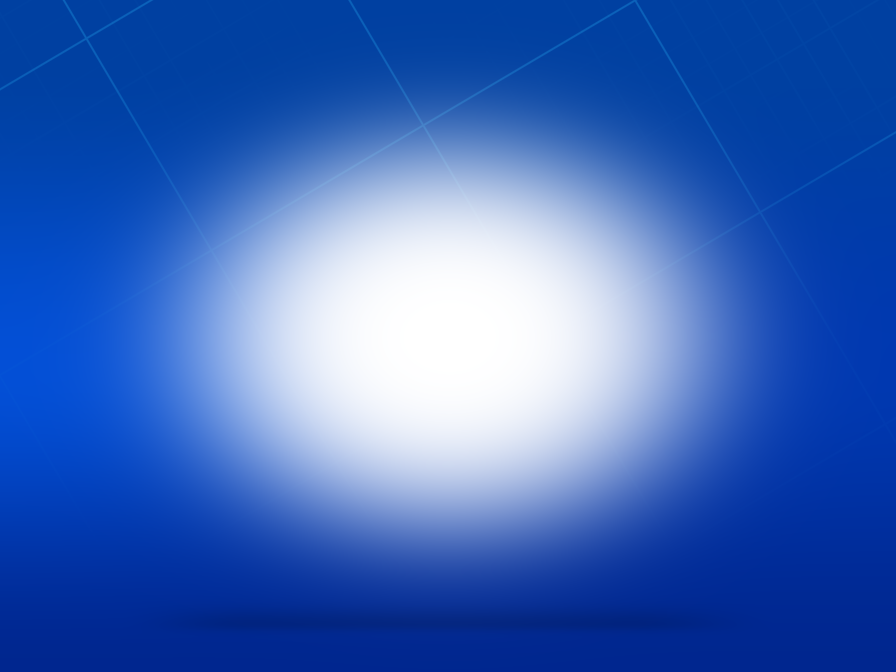
This background is drawn by a Shadertoy shader. Its source:

```glsl
// A soft white oval glow on a deep blue backdrop with a faint tilted grid.
// The backdrop blends three heights of blue, the glow is a super-Gaussian,
// and the grid is a rotated repeat that fades towards the floor.

#define GLOW_CENTER vec2(0.502, 0.498)
#define GLOW_RADIUS 0.290
#define GLOW_POWER 3.6
#define GRID_AXIS vec2(0.861, 0.508)
#define GRID_OFFSET vec2(0.0816, 0.1146)
#define GRID_STEP 0.366
#define FINE_DIVISIONS 8.0
#define LINE_WIDTH 0.0011
#define LINE_STRENGTH 0.42
#define FINE_STRENGTH 0.07
#define SHADOW_HEIGHT 0.072

const vec3 TOP_BLUE = vec3(0.0, 0.25, 0.63);
const vec3 LEFT_BLUE = vec3(0.01, 0.31, 0.84);
const vec3 RIGHT_BLUE = vec3(0.0, 0.22, 0.69);
const vec3 FLOOR_BLUE = vec3(0.0, 0.15, 0.56);
const vec3 LINE_BLUE = vec3(0.10, 0.56, 0.86);

float hash(vec2 p) {
    return fract(sin(dot(p, vec2(127.1, 311.7))) * 43758.5453);
}

// Coverage of the lines at whole multiples of spacing, per axis
vec2 gridLines(vec2 p, float spacing, float pixel) {
    vec2 distanceToLine = abs(fract(p / spacing + 0.5) - 0.5) * spacing;
    return 1.0 - smoothstep(LINE_WIDTH - 0.5 * pixel, LINE_WIDTH + pixel, distanceToLine);
}

vec3 backdrop(vec2 uv) {
    vec3 middle = mix(LEFT_BLUE, RIGHT_BLUE, smoothstep(0.0, 0.75, uv.x));
    vec3 color = mix(FLOOR_BLUE, middle, smoothstep(0.0, 0.45, uv.y));
    return mix(color, TOP_BLUE, smoothstep(0.45, 0.92, uv.y));
}

float gridAmount(vec2 uv, float pixel) {
    // Measure from the top left corner, then rotate onto the grid axes
    vec2 p = vec2(uv.x * 4.0 / 3.0, 1.0 - uv.y);
    vec2 q = vec2(GRID_AXIS.x * p.x - GRID_AXIS.y * p.y, dot(GRID_AXIS.yx, p));
    q -= GRID_OFFSET;

    vec2 major = gridLines(q, GRID_STEP, pixel);
    float majorFade = 0.1 + 0.9 * smoothstep(0.45, 1.0, uv.y);
    majorFade *= smoothstep(0.15, 0.4, uv.y);

    // Fine lines differ in strength and stay near the top corners
    float fineStep = GRID_STEP / FINE_DIVISIONS;
    vec2 fine = gridLines(q, fineStep, pixel);
    vec2 index = floor(q / fineStep + 0.5);
    fine *= vec2(hash(vec2(index.x, 1.0)), hash(vec2(index.y, 2.0)));
    float fineFade = smoothstep(0.68, 1.0, uv.y) * smoothstep(0.0, 0.45, abs(uv.x - 0.45));

    return LINE_STRENGTH * majorFade * max(major.x, major.y)
         + FINE_STRENGTH * fineFade * max(fine.x, fine.y);
}

float floorShadow(vec2 uv) {
    float span = smoothstep(0.13, 0.28, uv.x) * (1.0 - smoothstep(0.70, 0.87, uv.x));
    float offset = uv.y - SHADOW_HEIGHT;
    float softness = offset > 0.0 ? 0.022 : 0.011;
    return span * exp(-offset * offset / (softness * softness));
}

void mainImage(out vec4 fragColor, in vec2 fragCoord) {
    vec2 uv = fragCoord / iResolution.xy;
    float pixel = 1.0 / iResolution.y;

    vec3 color = backdrop(uv);
    color *= 1.0 - 0.13 * floorShadow(uv);

    // Glow covers the grid, so lines vanish towards its center
    float radius = length(uv - GLOW_CENTER) / GLOW_RADIUS;
    float glow = exp(-pow(radius, GLOW_POWER));
    color = mix(color, LINE_BLUE, gridAmount(uv, pixel));
    color = mix(color, vec3(1.0), glow);

    fragColor = vec4(color, 1.0);
}
```
